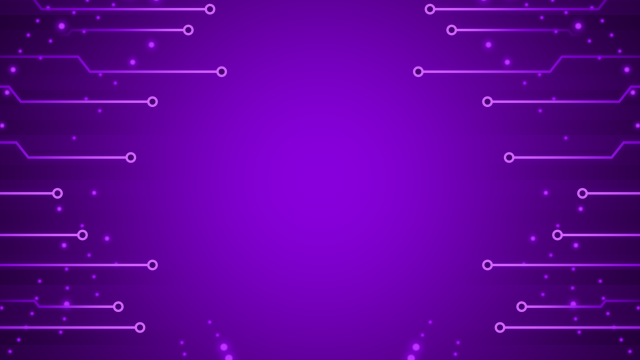
Reproduce this background procedurally as a Shadertoy shader.

```glsl
// Violet circuit backdrop: a radial glow framed by mirrored circuit traces and sparks.
// The left half is drawn in units of 1/432 of the height, y down, then reflected;
// traces are segment distances, sparks follow a low-discrepancy sequence.

const float GRID = 432.0;              // canvas height in drawing units
const float HALF_WIDTH = 384.0;
const vec3 GLOW_COLOR = vec3(1.0, 0.0, 1.63);
const float GLOW_CENTER = 0.53;
const float GLOW_DROP = 0.40;
const float GLOW_RADIUS = 510.0;
const float BAND_HEIGHT = 18.0;
const float BAND_STRENGTH = 0.022;
const vec3 TRACE_BRIGHT = vec3(0.83, 0.40, 0.99);
const vec3 TRACE_DEEP = vec3(0.52, 0.0, 0.87);
const vec3 SPARK_HALO = vec3(0.58, 0.0, 0.95);
const vec3 SPARK_CORE = vec3(0.74, 0.20, 0.99);
const vec3 RING_FILL = vec3(0.27, 0.0, 0.45);
const float TRACE_HALF = 1.4;
const float RING_RADIUS = 5.0;
const float BEND_SLOPE = 0.8;          // horizontal run per unit of rise
const int SPARK_COUNT = 54;
const int TRACE_COUNT = 10;

// Each trace: ring x, ring y, bend x, rise beyond the bend
const vec4 TRACES[TRACE_COUNT] = vec4[](
    vec4(252, 11, 50, 14), vec4(226, 36, 86, -6),
    vec4(266, 86, 108, 18), vec4(183, 122, 25, 18),
    vec4(157, 189, 34, 18), vec4(69, 232, -20, 0),
    vec4(99, 282, -20, 0), vec4(183, 318, -20, 0),
    vec4(142, 368, 47, 7), vec4(168, 393, -20, 0));
// Distance from the ring at which each trace has faded out
const float FADES[TRACE_COUNT] = float[](
    270.0, 155.0, 310.0, 300.0, 270.0, 300.0, 300.0, 340.0, 155.0, 400.0);

float hash(float n) {
    return fract(sin(n * 127.1 + 3.7) * 43758.5);
}

float segmentDistance(vec2 p, vec2 a, vec2 b) {
    vec2 d = b - a;
    return length(p - a - d * clamp(dot(p - a, d) / dot(d, d), 0.0, 1.0));
}

// Coverage of a shape from its signed distance
float coverage(float d, float pixel) {
    return smoothstep(0.75 * pixel, -0.75 * pixel, d);
}

vec3 background(vec2 p) {
    float r = length(p - vec2(HALF_WIDTH, 0.5 * GRID));
    float level = GLOW_CENTER - GLOW_DROP * smoothstep(0.0, GLOW_RADIUS, r);
    float side = smoothstep(260.0, 40.0, p.x);
    level += BAND_STRENGTH * side * (hash(floor(p.y / BAND_HEIGHT)) - 0.5) * 2.0;
    return GLOW_COLOR * level;
}

vec3 addSparks(vec3 color, vec2 p, float pixel) {
    for (int i = 0; i < SPARK_COUNT; i++) {
        float n = float(i) + 1.0;
        // Denser at top and bottom, reaching further inward there
        float u = 2.0 * fract(n * 0.618034) - 1.0;
        float t = sign(u) * sqrt(abs(u));
        float reach = 130.0 + 170.0 * t * t + 30.0 * t;
        vec2 center = vec2(reach * fract(n * 0.754878), 205.0 + 230.0 * t);
        float big = step(0.66, hash(n));
        float radius = mix(1.4, 2.0 + 2.4 * t * t, big);
        float d = length(p - center);
        float halo = exp(-d * d / (3.6 * radius * radius));
        color = mix(color, SPARK_HALO, 0.75 * halo);
        vec3 core = mix(SPARK_HALO, SPARK_CORE, 0.5 + 0.5 * big);
        color = mix(color, core, coverage(d - radius, pixel + 0.8));
    }
    return color;
}

vec3 addTraces(vec3 color, vec2 p, float pixel) {
    for (int i = 0; i < TRACE_COUNT; i++) {
        vec4 trace = TRACES[i];
        vec2 ring = trace.xy;
        vec2 bend = vec2(trace.z, ring.y);
        vec2 corner = bend - vec2(BEND_SLOPE * abs(trace.w) + 0.01, trace.w);
        float d = segmentDistance(p, ring - vec2(RING_RADIUS, 0.0), bend);
        d = min(d, segmentDistance(p, bend, corner));
        d = min(d, segmentDistance(p, corner, vec2(-60.0, corner.y)));

        // Bright at the ring, sinking into the backdrop outward
        float k = clamp((ring.x - p.x) / FADES[i], 0.0, 1.0);
        vec3 tint = mix(TRACE_BRIGHT, TRACE_DEEP, smoothstep(0.0, 0.65, k));
        float alpha = 1.0 - k * k * k;
        color = mix(color, TRACE_DEEP, 0.22 * alpha * exp(-d * d / 14.0));
        color = mix(color, tint, alpha * coverage(d - TRACE_HALF, pixel));

        float r = length(p - ring);
        color = mix(color, RING_FILL, coverage(r - RING_RADIUS, pixel));
        color = mix(color, TRACE_BRIGHT, coverage(abs(r - RING_RADIUS) - TRACE_HALF, pixel));
    }
    return color;
}

void mainImage(out vec4 fragColor, in vec2 fragCoord) {
    float pixel = GRID / iResolution.y;
    vec2 p = vec2(HALF_WIDTH - abs(fragCoord.x - 0.5 * iResolution.x) * pixel,
                  GRID - fragCoord.y * pixel);
    vec3 color = background(p);
    color = addSparks(color, p, pixel);
    color = addTraces(color, p, pixel);
    fragColor = vec4(color, 1.0);
}
```
